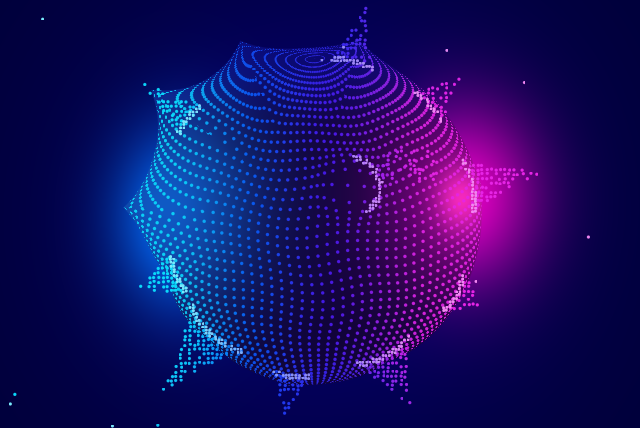
A Shadertoy shader for this background:

```glsl
// A spiked sphere of glowing dots, lit cyan on the left and magenta on the right.

const vec2 CENTRE = vec2(0.738, 0.492);
const vec2 CRATER = vec2(0.82, 0.5625);
const float BODY = 0.388;

// Each spike: angle, length of its spray, half width, rise of the mesh
const vec4 SPIKES[11] = vec4[11](
    vec4(1.33, 0.135, 0.036, 0.040), vec4(1.97, 0.0, 0.0, 0.058),
    vec4(2.48, 0.130, 0.030, 0.095), vec4(3.09, 0.0, 0.0, 0.060),
    vec4(3.53, 0.085, 0.038, -0.025), vec4(3.99, 0.175, 0.058, -0.010),
    vec4(4.56, 0.080, 0.032, 0.010), vec4(5.18, 0.120, 0.052, -0.012),
    vec4(5.79, 0.058, 0.035, 0.0), vec4(0.20, 0.160, 0.045, 0.008),
    vec4(0.77, 0.080, 0.035, 0.005));

float hash(vec2 p) {
    vec3 q = fract(vec3(p.xyx) * 0.1031);
    q += dot(q, q.yzx + 33.33);
    return fract((q.x + q.y) * q.z);
}

float glow(vec2 p, vec2 centre, vec2 size) {
    vec2 d = (p - centre) / size;
    return exp(-dot(d, d));
}

// Radius of the outline in the direction of q
float outline(vec2 q) {
    float angle = atan(q.y, q.x), radius = BODY;
    for (int i = 0; i < 11; i++) {
        float turn = abs(mod(angle - SPIKES[i].x + 3.14159, 6.28318) - 3.14159);
        radius += SPIKES[i].w * exp(-turn / 0.13);
    }
    return radius;
}

// Longitude and latitude on the bulging sphere, in cells
vec2 mesh(vec2 p) {
    vec2 d = p - CRATER;
    p -= d * 0.48 * (1.0 - smoothstep(0.03, 0.105, length(d)));
    float inner = 1.0 - smoothstep(0.22, 0.37, length(p - CENTRE));
    p += 0.007 * inner * vec2(sin(p.y * 22.0 + p.x * 6.0), sin(p.x * 24.0 + p.y * 9.0));
    vec2 q = p - CENTRE;
    vec2 s = q / mix(BODY, outline(q), smoothstep(0.18, 0.37, length(q)));
    float z = sqrt(max(1.0 - dot(s, s), 0.0005));
    vec3 n = normalize(vec3(s.x, s.y * 0.93 + z * 0.36, z * 0.93 - s.y * 0.36));
    return vec2(atan(n.x, n.z) * 100.0 / 6.28318, asin(clamp(n.y, -1.0, 1.0)) * 17.5);
}

// Round dots on the mesh, measured on the canvas through the local derivatives
float meshDots(vec2 p, float px) {
    const float e = 0.0004;
    vec2 uv = mesh(p);
    vec2 ux = (mesh(p + vec2(e, 0)) - uv) / e;
    vec2 uy = (mesh(p + vec2(0, e)) - uv) / e;
    vec2 f = fract(uv) - 0.5;
    float det = ux.x * uy.y - ux.y * uy.x;
    float area = max(abs(det), 1.0);
    vec2 offset = vec2(uy.y * f.x - uy.x * f.y, ux.x * f.y - ux.y * f.x) / area;
    float radius = min(0.0039, 0.34 * inversesqrt(area));
    return 1.0 - smoothstep(radius - 0.7 * px, radius + 0.7 * px, length(offset));
}

// Chance of a loose dot at p: x in the spray, y on the bright rims
vec2 density(vec2 p) {
    vec2 q = p - CENTRE, chance = vec2(0);
    for (int i = 0; i < 11; i++) {
        vec4 k = SPIKES[i];
        if (k.y == 0.0) continue;
        vec2 dir = vec2(cos(k.x), sin(k.x));
        float t = dot(q, dir) - BODY - min(k.w, 0.0);
        float side = abs(q.x * dir.y - q.y * dir.x);
        float h = clamp(t / k.y, 0.0, 1.0);
        if (t > -0.01 && t < k.y && side < 0.004 + k.z * pow(1.0 - h, 1.4))
            chance.x = 0.85 - 0.3 * h;
        if (abs(t + 0.012 + 3.0 * side * side) < 0.006 && side < k.z * 1.4)
            chance.y = 0.9;
    }
    // Broken rim and spray of the inner crater
    vec2 d = p - CRATER;
    if (abs(length(d) - 0.07) < 0.0065 && d.x > 0.008 && d.y > -0.062) chance.y = 0.9;
    if (d.x > 0.06 && d.x < 0.2 && abs(d.y - 0.05) < 0.035) chance.x = 0.3;
    return chance;
}

// Jittered dots in square cells
vec2 looseDots(vec2 p, float cell, float radius, float px) {
    vec2 id = floor(p / cell);
    vec2 jitter = vec2(hash(id), hash(id + 57.0)) - 0.5;
    vec2 spot = (id + 0.5 + 0.4 * jitter) * cell;
    float disc = 1.0 - smoothstep(radius - 0.7 * px, radius + 0.7 * px, length(p - spot));
    return disc * step(vec2(hash(id + 113.0)), density(spot));
}

void mainImage(out vec4 fragColor, in vec2 fragCoord) {
    float px = 1.0 / iResolution.y;
    vec2 p = (fragCoord - 0.5 * iResolution.xy) * px + vec2(0.75, 0.5);
    vec2 q = p - CENTRE;

    // Navy backdrop with a halo on each side
    vec3 col = mix(vec3(0.0, 0.0, 0.22), vec3(0.02, 0.0, 0.43), glow(p, CENTRE, vec2(0.55)));
    col += vec3(0.0, 0.43, 0.62) * glow(p, vec2(0.42, 0.49), vec2(0.15, 0.21));
    col += vec3(0.85, 0.0, 0.4) * glow(p, vec2(1.09, 0.54), vec2(0.17, 0.21));

    // Dark body, lit from both flanks
    vec3 body = mix(vec3(0.06, 0.01, 0.22), vec3(0.04, 0.03, 0.45), smoothstep(0.65, 0.9, p.y));
    body += vec3(0.0, 0.34, 0.55) * glow(p, vec2(0.39, 0.52), vec2(0.21, 0.27));
    body += vec3(0.5, 0.0, 0.32) * glow(p, vec2(1.1, 0.54), vec2(0.2, 0.23));
    body += vec3(0.4, 0.15, 0.2) * glow(p, vec2(1.08, 0.535), vec2(0.06, 0.08));
    float inside = 1.0 - smoothstep(-px, px, length(q) - outline(q));
    col = mix(col, body, inside);

    // Dot colour runs from cyan through blue and violet to magenta
    vec3 ink = mix(vec3(0.04, 0.85, 0.98), vec3(0.03, 0.35, 0.98), smoothstep(0.4, 0.62, p.x));
    ink = mix(ink, vec3(0.28, 0.1, 0.95), smoothstep(0.58, 0.78, p.x));
    ink = mix(ink, vec3(0.9, 0.14, 0.9), smoothstep(0.75, 1.02, p.x));
    float shade = max(smoothstep(0.72, 0.92, p.y), 1.0 - smoothstep(0.06, 0.22, p.y));
    ink = mix(ink, vec3(0.12, 0.2, 0.9), 0.6 * shade * glow(p, vec2(0.72, p.y), vec2(0.28)));
    col = mix(col, ink, 0.92 * inside * meshDots(p, px));

    // Sprays and bright rims
    col = mix(col, ink, looseDots(p, 0.0105, 0.0037, px).x);
    col = mix(col, mix(ink, vec3(1), 0.45), looseDots(p, 0.0075, 0.0036, px).y);
    fragColor = vec4(clamp(col, 0.0, 1.0), 1.0);
}
```
